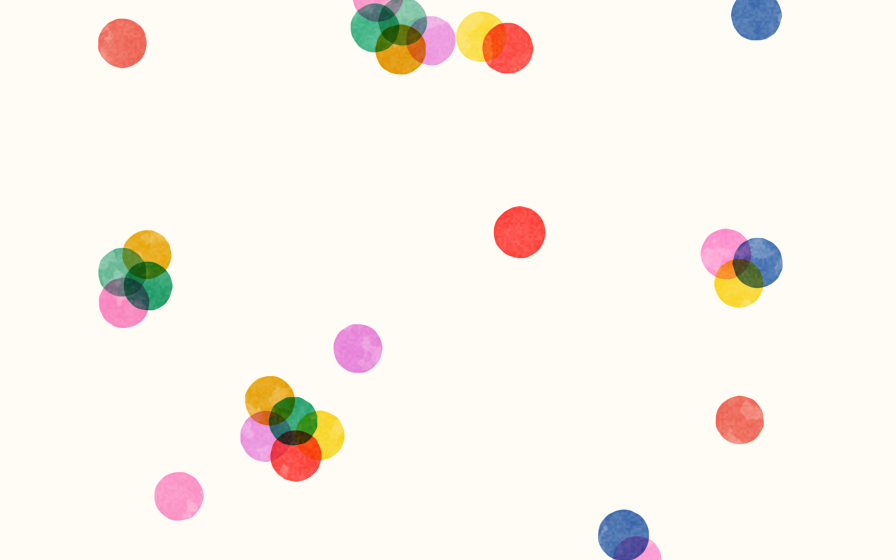
A Shadertoy shader for this pattern:

```glsl
// Scattered clusters of overlapping watercolour dots on warm white paper.

#define COLUMNS 4
#define ROWS 3
#define JITTER 0.78         // how far clusters stray inside their cells
#define SPREAD 1.07         // pushes outer clusters over the border
#define DOT_RADIUS 0.0445   // in canvas heights
#define DOT_SPACING 0.053   // between neighbours in a cluster
#define BLOTCH 0.24         // strength of the soft pigment pools
#define GRAIN 0.16          // strength of the paper grain
#define SEED 7.0

const vec3 PAPER = vec3(1.0, 0.99, 0.96);

// Dot pigments; the order keeps neighbours in a cluster different.
const vec3 PIGMENTS[10] = vec3[10](
    vec3(0.98, 0.57, 0.80),  // pink
    vec3(0.24, 0.69, 0.52),  // green
    vec3(0.90, 0.64, 0.08),  // ochre
    vec3(0.92, 0.57, 0.90),  // orchid
    vec3(0.99, 0.33, 0.31),  // red
    vec3(0.98, 0.87, 0.25),  // yellow
    vec3(0.33, 0.50, 0.75),  // blue
    vec3(0.99, 0.60, 0.85),  // rose
    vec3(0.94, 0.45, 0.40),  // coral
    vec3(0.42, 0.74, 0.62)   // mint
);

vec2 hash22(vec2 p) {
    vec3 q = fract(p.xyx * vec3(0.1031, 0.1030, 0.0973));
    q += dot(q, q.yzx + 33.33);
    return fract((q.xx + q.yz) * q.zy);
}

float valueNoise(vec2 p) {
    vec2 cell = floor(p), f = fract(p);
    f = f * f * (3.0 - 2.0 * f);
    float bottom = mix(hash22(cell).x, hash22(cell + vec2(1, 0)).x, f.x);
    float top = mix(hash22(cell + vec2(0, 1)).x, hash22(cell + vec2(1, 1)).x, f.x);
    return mix(bottom, top, f.y);
}

float fbm(vec2 p) {
    float sum = 0.0, amplitude = 0.5;
    for (int octave = 0; octave < 4; octave++) {
        sum += amplitude * valueNoise(p);
        p = mat2(1.6, 1.2, -1.2, 1.6) * p + 5.3;
        amplitude *= 0.5;
    }
    return sum / 0.9375;
}

// Colour of one painted dot; q runs from -1 to 1 across it.
vec3 watercolour(vec3 pigment, vec2 q, float id) {
    vec2 shift = 40.0 * hash22(vec2(id, SEED + 3.0)) + 20.0;
    float pools = fbm(q * 1.5 + shift) - 0.5;
    float bloom = smoothstep(0.60, 0.68, fbm(q * 1.2 + shift.yx + 9.0));
    float grain = valueNoise(q * 11.0 + shift) - 0.5;
    float rim = smoothstep(0.86, 1.0, length(q));
    float density = 0.97 + BLOTCH * pools + GRAIN * grain - 0.2 * bloom + 0.05 * rim;
    float depth = mix(0.85, 1.2, hash22(vec2(id, SEED)).x);
    return clamp(mix(vec3(1.0), pow(pigment, vec3(depth)), density), 0.0, 1.0);
}

void mainImage(out vec4 fragColor, in vec2 fragCoord) {
    float pixel = 1.0 / iResolution.y;
    vec2 p = fragCoord * pixel;
    float aspect = iResolution.x * pixel;
    vec3 colour = PAPER;
    int dotIndex = 0;

    for (int i = 0; i < COLUMNS * ROWS; i++) {
        // Cluster centre on a jittered grid
        vec2 cell = vec2(i % COLUMNS, i / COLUMNS);
        vec2 wander = (hash22(cell + SEED * 3.7) - 0.5) * JITTER;
        vec2 centre = (cell + 0.5 + wander) / vec2(COLUMNS, ROWS);
        centre = ((centre - 0.5) * SPREAD + 0.5) * vec2(aspect, 1.0);

        // One to six dots, small clusters being the most common
        float share = fract(float(i) * 0.618 + 0.3);
        int count = 1 + int(5.5 * share * share);
        float turn = 6.2832 * hash22(cell + SEED + 11.0).x;

        for (int k = 0; k < count; k++) {
            // The first dot sits in the middle, the rest fan out around it
            float id = float(dotIndex);
            vec2 vary = hash22(vec2(id, SEED + 1.0));
            float angle = turn + 1.13 * float(k) + 0.25 * (vary.x - 0.5);
            float reach = k == 0 ? 0.0 : DOT_SPACING * mix(0.92, 1.2, vary.y);
            vec2 offset = p - centre - reach * vec2(cos(angle), sin(angle));

            // Multiply the dot into what lies below, with a faintly uneven edge
            float dist = length(offset) - DOT_RADIUS * mix(0.97, 1.04, vary.x);
            if (dist < 0.01) {
                dist += 0.0015 * (valueNoise(offset * 90.0 + id * 7.0) - 0.5);
                float cover = 1.0 - smoothstep(-0.8 * pixel, 0.8 * pixel, dist);
                vec3 paint = watercolour(PIGMENTS[dotIndex % 10], offset / DOT_RADIUS, id);
                colour *= mix(vec3(1.0), paint, cover);
            }
            dotIndex++;
        }
    }
    fragColor = vec4(colour, 1.0);
}
```
